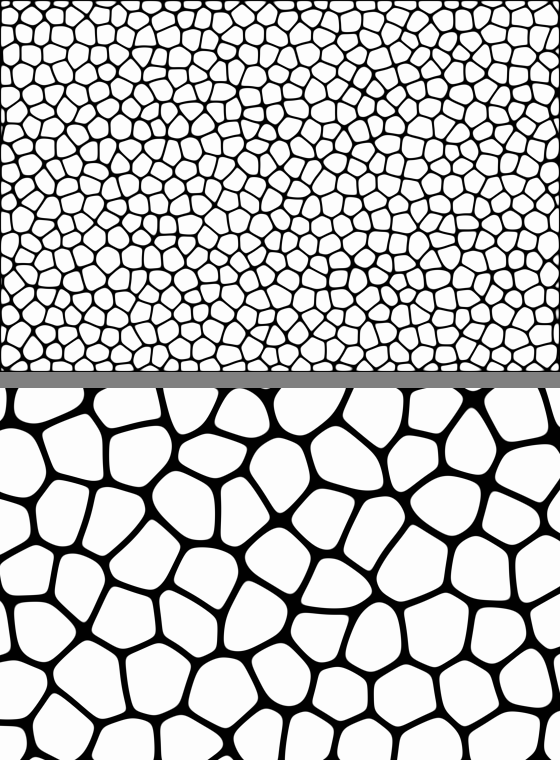
Top: the whole. Bottom: its middle third, enlarged.
Write a Shadertoy shader that draws this pattern.

```glsl
// Mosaic of white rounded cells parted by black walls, framed by the canvas edge.
// Sites of a jittered hexagonal lattice make Voronoi cells; a smooth minimum
// over the distances to all walls of a cell rounds its corners.

const float ROW_STEP = 0.866; // height of a lattice row, in cell widths
const float ROWS = 20.0;      // lattice rows from bottom to top

vec2 hash2(vec2 p) {
    vec2 q = vec2(dot(p, vec2(127.1, 311.7)), dot(p, vec2(269.5, 183.3)));
    return fract(sin(q) * 43758.5453);
}

// Position of the site with the given lattice index
vec2 site(vec2 id) {
    vec2 jitter = (hash2(id) - 0.5) * 0.57;
    // Keep the outermost rows level, so that their half cells stay open
    if (id.y == 0.0 || id.y == ROWS) jitter.y *= 0.35;
    return vec2(id.x + 0.5 * mod(id.y, 2.0), id.y * ROW_STEP) + jitter;
}

// Index of the site closest to p
vec2 nearestSite(vec2 p) {
    float row = round(p.y / ROW_STEP);
    vec2 base = vec2(round(p.x - 0.5 * mod(row, 2.0)), row);
    vec2 best = base;
    float bestDist = 1e5;
    for (int j = -2; j <= 2; j++)
    for (int i = -2; i <= 2; i++) {
        vec2 id = base + vec2(i, j);
        vec2 d = site(id) - p;
        if (dot(d, d) < bestDist) {
            bestDist = dot(d, d);
            best = id;
        }
    }
    return best;
}

// Smoothed distance to the walls of the cell around p and to the frame
float wallDistance(vec2 p, vec2 size) {
    // Bend the walls slightly
    vec2 q = p + 0.025 * sin(p.yx * vec2(3.7, 4.3) + 1.5 * sin(p * 1.3));
    vec2 id = nearestSite(q);
    vec2 own = site(id) - q;
    float sharpness = mix(12.0, 28.0, hash2(id + 37.0).x);

    // Frame
    vec4 frame = exp(-sharpness * vec4(p, size - p));
    float sum = dot(frame, vec4(1.0));

    // Walls shared with the neighbours
    for (int j = -2; j <= 2; j++)
    for (int i = -2; i <= 2; i++) {
        if (i == 0 && j == 0) continue;
        vec2 other = site(id + vec2(i, j)) - q;
        float d = dot(0.5 * (own + other), normalize(other - own));
        sum += exp(-sharpness * d);
    }
    return -log(sum) / sharpness;
}

void mainImage(out vec4 fragColor, in vec2 fragCoord) {
    // Units of one cell width
    float unit = ROWS * ROW_STEP / iResolution.y;
    float d = wallDistance(fragCoord * unit, iResolution.xy * unit);

    float halfWall = 0.049;
    float soft = 0.72 * unit;
    float inside = smoothstep(halfWall - soft, halfWall + soft, d);

    vec3 wallColor = vec3(0.005);
    vec3 cellColor = vec3(0.994);
    fragColor = vec4(mix(wallColor, cellColor, inside), 1.0);
}
```
